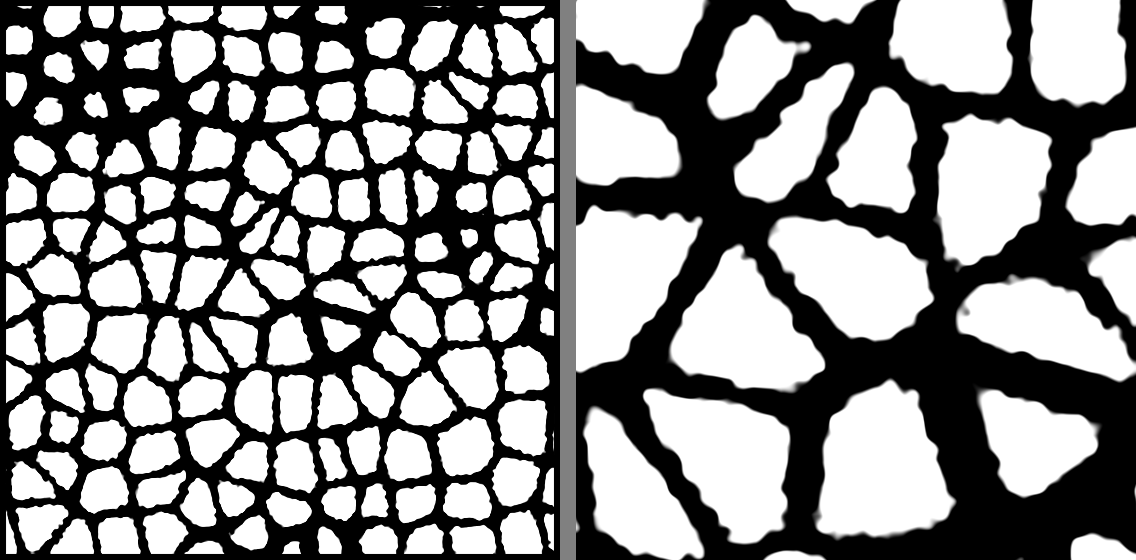
Left, the full canvas; right, a detail of the centre.
A three.js fragment shader for this pattern:

```glsl
// Irregular white rounded cells with ragged rims, parted by black walls in a black frame.
varying vec2 vUv;

const vec3 WALL_COLOR = vec3(0.0);
const vec3 CELL_COLOR = vec3(1.0);
const vec2 GRID = vec2(12.4, 11.4);    // cells across and up
const float JITTER = 0.78;             // seed scatter inside its grid square
const float DRIFT = 0.078;             // slow seed shift: crowded and open areas
const float DRIFT_FREQ = 4.0;
const float HALF_WALL = 0.0072;        // half width of the thinnest walls
const float EXTRA_WALL = 0.010;        // added in the thick-walled areas
const float WALL_FREQ = 5.0;
const float ROUNDING = 0.0058;         // softness of cell corners
const float RAGGED = 0.0062;           // depth of the fine rim teeth
const float RAGGED_FREQ = 125.0;
const float WOBBLE = 0.005;            // broader rim unevenness
const float WOBBLE_FREQ = 42.0;
const float FRAME = 0.0108;
const float EDGE_SOFT = 0.0011;

vec2 hash2(vec2 p) {
  vec3 q = fract(p.xyx * vec3(0.1031, 0.1030, 0.0973));
  q += dot(q, q.yzx + 33.33);
  return fract((q.xx + q.yz) * q.zy);
}

// Two independent channels of smooth value noise
vec2 noise2(vec2 p) {
  vec2 i = floor(p);
  vec2 f = fract(p);
  f = f * f * (3.0 - 2.0 * f);
  vec2 low = mix(hash2(i), hash2(i + vec2(1.0, 0.0)), f.x);
  vec2 high = mix(hash2(i + vec2(0.0, 1.0)), hash2(i + 1.0), f.x);
  return mix(low, high, f.y);
}

// Seed of a grid square, in canvas units
vec2 seedOf(vec2 id) {
  vec2 seed = (id + 0.5 + JITTER * (hash2(id + 17.0) - 0.5)) / GRID;
  return seed + DRIFT * (noise2(seed * DRIFT_FREQ + 51.0) - 0.5);
}

// Rounded distance from p to the border of its Voronoi cell
float cellDistance(vec2 p) {
  vec2 home = floor(p * GRID);
  vec2 nearestId = home;
  vec2 nearest = vec2(0.0);
  float best = 1e5;
  for (int y = -2; y <= 2; y++) {
    for (int x = -2; x <= 2; x++) {
      vec2 id = home + vec2(float(x), float(y));
      vec2 seed = seedOf(id);
      float d = dot(seed - p, seed - p);
      if (d < best) {
        best = d;
        nearest = seed;
        nearestId = id;
      }
    }
  }
  // Soft minimum over the bisectors to all neighbours
  float sum = 0.0;
  for (int y = -2; y <= 2; y++) {
    for (int x = -2; x <= 2; x++) {
      if (x == 0 && y == 0) continue;
      vec2 seed = seedOf(nearestId + vec2(float(x), float(y)));
      float d = dot(0.5 * (nearest + seed) - p, normalize(seed - nearest));
      sum += exp(-d / ROUNDING);
    }
  }
  return -ROUNDING * log(max(sum, 1e-20));
}

void main() {
  vec2 p = vUv;

  // Walls swell in a few broad areas
  float swell = smoothstep(0.5, 0.85, noise2(p * WALL_FREQ + 83.0).x);
  float inside = cellDistance(p) - HALF_WALL - EXTRA_WALL * swell;

  // Ragged rims
  inside += RAGGED * (noise2(p * RAGGED_FREQ).x - 0.5);
  inside += WOBBLE * (noise2(p * WOBBLE_FREQ + 7.0).y - 0.5);

  // Straight frame cuts the outer cells
  vec2 toSide = min(p, 1.0 - p);
  inside = min(inside, min(toSide.x, toSide.y) - FRAME);

  float white = smoothstep(-EDGE_SOFT, EDGE_SOFT, inside);
  gl_FragColor = vec4(mix(WALL_COLOR, CELL_COLOR, white), 1.0);
}
```
